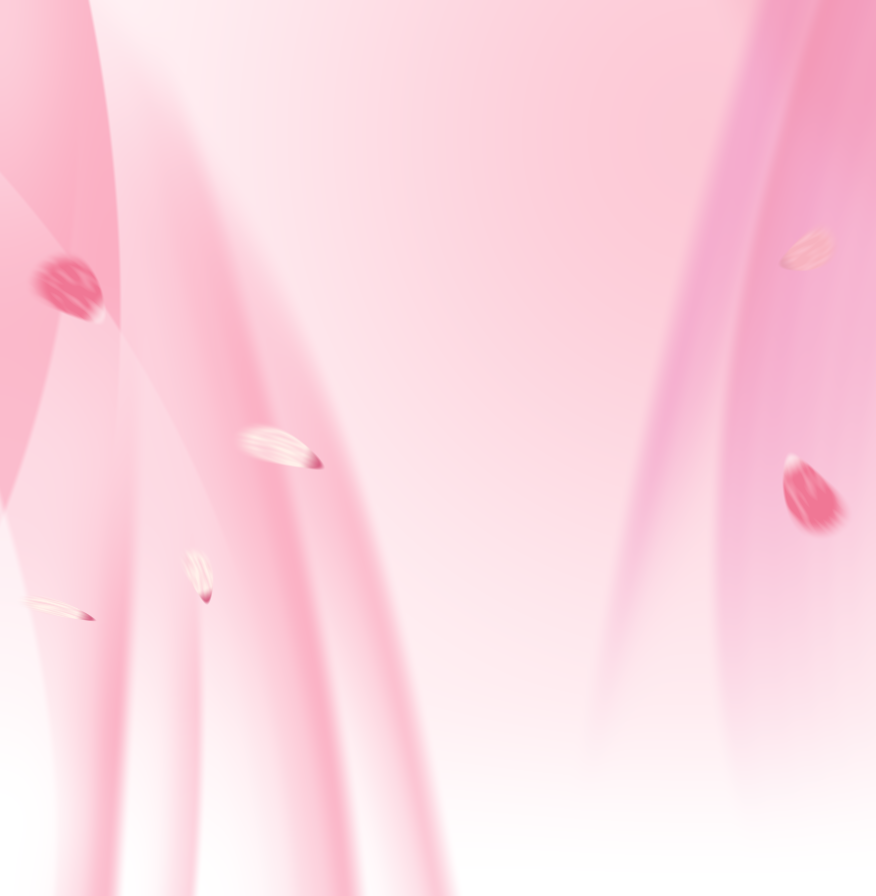
Give the GLSL for this background, as a Shadertoy shader.

```glsl
const vec3 WHITE   = vec3(1.0);
const vec3 PALE    = vec3(1.00, 0.95, 0.96);
const vec3 BLUSH   = vec3(0.99, 0.79, 0.84);
const vec3 SHEER   = vec3(0.99, 0.81, 0.86);
const vec3 PINK    = vec3(0.98, 0.64, 0.73);
const vec3 MAUVE   = vec3(0.95, 0.63, 0.79);
const vec3 CORAL   = vec3(0.95, 0.57, 0.67);
const vec3 ROSE    = vec3(0.94, 0.45, 0.57);
const vec3 CRIMSON = vec3(0.80, 0.25, 0.42);
const vec3 CREAM   = vec3(1.00, 0.95, 0.92);

const vec2 GLOW_CENTER = vec2(0.80, 0.85);
const float GLOW_RADIUS = 0.85;
const float SILK_GRAIN = 0.22;

// Fold edges: x at heights 0, 1/3, 2/3 and 1
const vec4 INNER_FOLD  = vec4(0.424, 0.372, 0.289, 0.187);
const vec4 OUTER_FOLD  = vec4(0.531, 0.459, 0.344, 0.147);
const vec4 SIDE_FOLD   = vec4(0.144, 0.163, 0.168, 0.140);
const vec4 SHORT_FOLD  = vec4(0.229, 0.235, 0.213, 0.190);
const vec4 PANEL_EDGE  = vec4(0.000, 0.107, 0.140, 0.104);
const vec4 SHADOW_EDGE = vec4(-0.253, -0.033, 0.076, 0.088);
const vec4 CROSS_EDGE  = vec4(0.350, 0.283, 0.116, -0.200);
const vec4 CORNER_EDGE = vec4(0.067, 0.036, -0.080, -0.250);
const vec4 MAUVE_FOLD  = vec4(0.627, 0.684, 0.759, 0.853);
const vec4 RIGHT_FOLD  = vec4(0.853, 0.804, 0.837, 0.927);

// Petals: center and vector to the tip; then width ratio and rosiness
const int PETALS = 6;
const vec4 PETAL_PLACE[PETALS] = vec4[PETALS](
    vec4(0.084, 0.674, 0.037, -0.030), vec4(0.322, 0.498, 0.048, -0.017),
    vec4(0.228, 0.357, 0.011, -0.030), vec4(0.067, 0.320, 0.042, -0.011),
    vec4(0.922, 0.719, -0.031, -0.018), vec4(0.924, 0.449, -0.027, 0.042));
const vec2 PETAL_LOOK[PETALS] = vec2[PETALS](
    vec2(0.62, 1.0), vec2(0.36, 0.0), vec2(0.45, 0.0),
    vec2(0.20, 0.0), vec2(0.55, 0.5), vec2(0.55, 1.0));

vec2 gradientAt(vec2 cell) {
    float angle = 6.2832 * fract(sin(dot(cell, vec2(127.1, 311.7))) * 43758.5);
    return vec2(cos(angle), sin(angle));
}

float gradientNoise(vec2 p) {
    vec2 i = floor(p), f = p - i, e = vec2(0.0, 1.0);
    vec2 u = f * f * f * (f * (f * 6.0 - 15.0) + 10.0);
    float low  = mix(dot(gradientAt(i), f), dot(gradientAt(i + e.yx), f - e.yx), u.x);
    float high = mix(dot(gradientAt(i + e), f - e), dot(gradientAt(i + 1.0), f - 1.0), u.x);
    return mix(low, high, u.y);
}

// Cubic through four evenly spaced edge points
float edgeX(vec4 k, float y) {
    float t = 3.0 * y, a = t - 1.0, b = t - 2.0, c = t - 3.0;
    return dot(k, vec4(-a * b * c / 6.0, t * b * c / 2.0, -t * a * c / 2.0, t * a * b / 6.0));
}

// One-sided cover: side is -1 for left of the edge, 1 for right
float cover(vec2 p, vec4 edge, float side, float soft) {
    return smoothstep(0.0, soft, side * (p.x - edgeX(edge, p.y)));
}

// Cloth that is densest at its edge and thins out over width
float fold(vec2 p, vec4 edge, float side, float soft, float width) {
    float d = side * (p.x - edgeX(edge, p.y));
    float grain = 1.0 + SILK_GRAIN * gradientNoise(vec2(d * 45.0, p.y * 2.0));
    return smoothstep(0.0, soft, d) * exp(-d * d / (width * width)) * grain;
}

vec3 addPetal(vec3 base, vec2 p, vec4 place, vec2 look) {
    vec2 q = p - place.xy, axis = place.zw;
    float along = dot(q, axis) / dot(axis, axis);
    float across = (axis.x * q.y - axis.y * q.x) / (dot(axis, axis) * look.x);
    across += 0.25 * (along * along - 0.4);
    float rim = length(vec2(along, across / (1.0 - 0.4 * clamp(along, -1.0, 1.0))));
    float vein = gradientNoise(vec2(along * 1.5, across * 4.0) + place.xy * 90.0);
    vec3 color = mix(CREAM, ROSE, look.y);
    color = mix(color, BLUSH, clamp(0.3 + 0.8 * vein - 0.25 * look.y, 0.0, 1.0));
    color = mix(color, mix(CRIMSON, PALE, look.y), 0.85 * smoothstep(0.45, 0.95, along));
    float tail = 0.12 + 0.25 * smoothstep(0.2, -0.8, along);
    return mix(base, color, 0.95 * (1.0 - smoothstep(1.0 - tail, 1.0 + 0.5 * tail, rim)));
}

void mainImage(out vec4 fragColor, in vec2 fragCoord) {
    vec2 p = fragCoord / iResolution.xy;
    float y = p.y;

    // Soft backdrop
    float glow = 1.0 - smoothstep(0.0, GLOW_RADIUS, length((p - GLOW_CENTER) * vec2(1.1, 1.0)));
    vec3 color = mix(mix(WHITE, PALE, smoothstep(0.0, 0.25, y)), BLUSH, glow);

    // Left drapery
    float sheer = smoothstep(0.15, 0.5, y) * (1.0 - 0.75 * smoothstep(0.7, 1.0, y));
    color = mix(color, SHEER, 0.85 * sheer * cover(p, OUTER_FOLD, -1.0, 0.06));
    color = mix(color, PINK, 0.50 * fold(p, SHORT_FOLD, -1.0, 0.015, 0.04) * (1.0 - smoothstep(0.2, 0.45, y)));
    color = mix(color, PINK, 0.85 * fold(p, SIDE_FOLD, -1.0, 0.025, 0.065) * (1.0 - smoothstep(0.15, 0.75, y)));
    color = mix(color, PINK, 0.70 * fold(p, OUTER_FOLD, -1.0, 0.035, 0.065) * (1.0 - smoothstep(0.4, 0.8, y)));
    color = mix(color, PINK, 0.80 * fold(p, INNER_FOLD, -1.0, 0.030, 0.085) * (1.0 - smoothstep(0.55, 1.0, y)));
    float below = cover(p, CROSS_EDGE, -1.0, 0.006) * smoothstep(0.3, 0.5, y);
    color = mix(color, PALE, 0.22 * below);
    float panel = cover(p, PANEL_EDGE, -1.0, 0.005) * smoothstep(0.45, 0.7, y);
    color = mix(color, PINK, panel * (0.4 + 0.35 * smoothstep(0.0, 0.12, p.x)) * (1.0 - 0.6 * below));
    float shadow = cover(p, SHADOW_EDGE, -1.0, 0.008) * (1.0 - smoothstep(0.6, 0.95, y));
    color = mix(color, PINK, 0.55 * shadow);
    color = mix(color, WHITE, 0.55 * cover(p, CORNER_EDGE, -1.0, 0.010));
    color = mix(color, WHITE, 0.9 * exp(-dot(p - vec2(0.0, 0.09), p - vec2(0.0, 0.09)) / 0.006));

    // Right drapery
    color = mix(color, MAUVE, 0.85 * smoothstep(0.08, 0.6, y) * fold(p, MAUVE_FOLD, 1.0, 0.035, 0.035 + 0.14 * y * y));
    color = mix(color, MAUVE, 0.70 * smoothstep(0.02, 0.65, y) * fold(p, RIGHT_FOLD, 1.0, 0.025, 0.10 + 0.30 * y));
    color = mix(color, CORAL, 0.50 * smoothstep(0.4, 0.8, y) * fold(p, RIGHT_FOLD, 1.0, 0.020, 0.045));
    color = mix(color, CORAL, 0.35 * smoothstep(0.0, 0.1, p.x + 0.5 * y - 1.30) * smoothstep(0.7, 0.9, y));

    // Drifting petals
    for (int i = 0; i < PETALS; i++) color = addPetal(color, p, PETAL_PLACE[i], PETAL_LOOK[i]);

    fragColor = vec4(clamp(color, 0.0, 1.0), 1.0);
}
```
